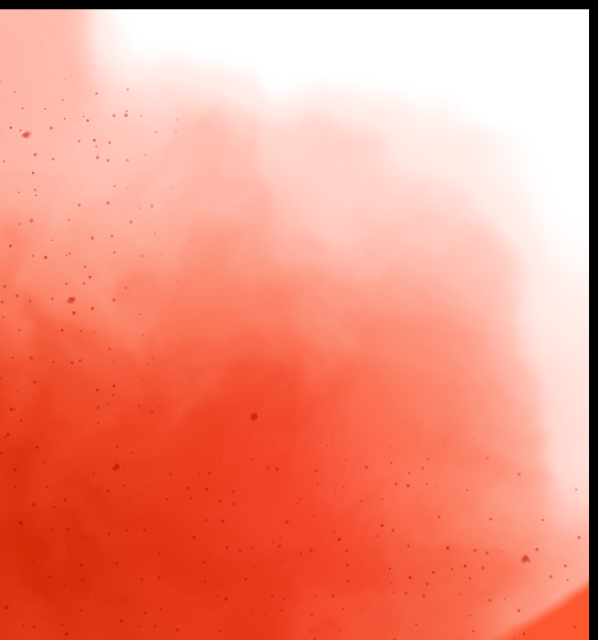
Write a WebGL 2 fragment shader that draws this background.

```glsl
#version 300 es
precision highp float;
// Red powder cloud thinning to white toward the upper right, inside a black edge.
// A smooth density field, bent by fractal noise, is mapped through a colour ramp;
// soft cloud banks, hashed dust specks and a corner glow are laid over it.
uniform vec2 u_resolution;
out vec4 outColor;

float hash(vec2 p) {
  vec3 q = fract(vec3(p.xyx) * 0.1031);
  q += dot(q, q.yzx + 33.33);
  return fract((q.x + q.y) * q.z);
}

float noise(vec2 p) {
  vec2 i = floor(p), f = fract(p);
  f = f * f * (3.0 - 2.0 * f);
  return mix(mix(hash(i), hash(i + vec2(1, 0)), f.x),
             mix(hash(i + vec2(0, 1)), hash(i + vec2(1, 1)), f.x), f.y);
}

float fbm(vec2 p) {
  float sum = 0.0, amp = 0.5;
  for (int i = 0; i < 6; i++) {
    sum += amp * noise(p);
    p = mat2(1.6, 1.2, -1.2, 1.6) * p + 7.3;
    amp *= 0.5;
  }
  return sum;
}

// Soft inside of an ellipse: 1 in the middle, 0 outside
float bank(vec2 p, vec2 centre, vec2 radius, float soft) {
  return 1.0 - smoothstep(1.0 - soft, 1.0 + soft, length((p - centre) / radius));
}

// Powder density at p, where p.y runs downward
float density(vec2 p) {
  float left = 0.45 + 0.70 * smoothstep(0.15, 0.80, p.y);
  float right = 0.02 + 0.24 * smoothstep(0.25, 0.70, p.y) + 0.30 * smoothstep(0.70, 0.92, p.y);
  float across = 0.78 * p.x + 0.22 * smoothstep(0.72, 0.95, p.x);
  float d = mix(left, right, across);
  // Clear air along the top, right of the first plume
  d -= 0.33 * smoothstep(0.12, 0.25, p.x) * (1.0 - smoothstep(0.02, 0.24, p.y));
  // Pale outer bank, then the denser inner one
  d += 0.07 * bank(p, vec2(0.46, 0.70), vec2(0.44, 0.52), 0.06) - 0.04;
  d += 0.07 * bank(p, vec2(0.52, 0.82), vec2(0.38, 0.42), 0.14) - 0.02;
  // Folds where neighbouring plumes overlap
  d -= 0.05 * smoothstep(0.44, 0.47, p.x) * (1.0 - smoothstep(0.45, 0.7, p.x))
       * bank(p, vec2(0.5, 0.22), vec2(0.3, 0.12), 0.4);
  d += 0.08 * bank(p, vec2(0.42, 0.78), vec2(0.14, 0.20), 0.5);
  return d;
}

vec3 ramp(float d) {
  vec3 c = mix(vec3(1.0), vec3(1.0, 0.92, 0.90), smoothstep(0.0, 0.15, d));
  c = mix(c, vec3(1.0, 0.75, 0.70), clamp((d - 0.15) / 0.22, 0.0, 1.0));
  c = mix(c, vec3(0.99, 0.61, 0.52), clamp((d - 0.37) / 0.21, 0.0, 1.0));
  c = mix(c, vec3(0.98, 0.45, 0.33), clamp((d - 0.58) / 0.20, 0.0, 1.0));
  c = mix(c, vec3(0.92, 0.26, 0.13), clamp((d - 0.78) / 0.20, 0.0, 1.0));
  return mix(c, vec3(0.83, 0.16, 0.02), clamp((d - 0.98) / 0.18, 0.0, 1.0));
}

// Fine dust: one jittered dot in some of the cells
float dust(vec2 p, float cells) {
  vec2 cell = floor(p * cells);
  vec2 jitter = 0.2 + 0.6 * vec2(hash(cell + 3.7), hash(cell + 19.1));
  float size = mix(0.0012, 0.0032, hash(cell + 41.0));
  float r = length(fract(p * cells) - jitter) / cells;
  return step(0.70, hash(cell + 8.0)) * (1.0 - smoothstep(size * 0.3, size * 1.4, r));
}

void main() {
  vec2 uv = gl_FragCoord.xy / u_resolution;
  vec2 p = vec2(uv.x, 1.0 - uv.y);
  float aspect = u_resolution.x / u_resolution.y;
  vec2 q = vec2(p.x * aspect, p.y);

  // Billowing powder
  vec2 warp = vec2(fbm(q * 5.0 + 2.0), fbm(q * 5.0 + 31.0)) - 0.49;
  float d = density(p + 0.13 * warp);
  float wisps = fbm(q * vec2(7.0, 9.0) + 3.0 * warp + 11.0) - 0.49;
  d += 0.20 * wisps * smoothstep(0.08, 0.45, d);
  vec3 color = ramp(d);

  // Pinker heart low in the middle
  float heart = exp(-dot((p - vec2(0.47, 0.82)) * vec2(4.5, 4.0), (p - vec2(0.47, 0.82)) * vec2(4.5, 4.0)));
  color = mix(color, vec3(1.0, 0.27, 0.20), 0.45 * heart);

  // Orange mound in the lower right corner
  float mound = p.y - 1.0 + 0.65 * (p.x - 0.84) + 0.05 * warp.y;
  color = mix(color, vec3(0.99, 0.31, 0.14), 0.9 * smoothstep(-0.012, 0.018, mound) * smoothstep(0.74, 0.88, p.x));

  // Dust on the left flank and along the low right band
  float dusty = (1.0 - smoothstep(0.15, 0.36, p.x)) * smoothstep(0.08, 0.18, p.y);
  dusty = max(dusty, smoothstep(0.64, 0.78, p.y));
  float specks = max(dust(q, 24.0), 0.7 * dust(q + 5.3, 41.0)) * dusty;

  // Larger grains in two slanting rows
  for (int i = 0; i < 5; i++) {
    float k = float(i);
    vec2 grain = i < 3 ? vec2(0.045 + 0.075 * k, 0.21 + 0.26 * k)
                       : vec2(0.425 + 0.453 * (k - 3.0), 0.652 + 0.222 * (k - 3.0));
    vec2 away = q - grain * vec2(aspect, 1.0);
    float r = length(away) + 0.006 * (noise(q * 180.0) - 0.5);
    specks = max(specks, 1.0 - smoothstep(0.002, 0.009, r));
  }
  color = mix(color, color * vec3(0.80, 0.35, 0.28), 0.75 * specks);

  // Black edge along the top and right
  float soft = 0.7 / u_resolution.y;
  float frame = max(smoothstep(-soft, soft, 0.0145 - p.y), smoothstep(-soft, soft, p.x - 0.985));
  outColor = vec4(mix(color, vec3(0.0), frame), 1.0);
}
```
